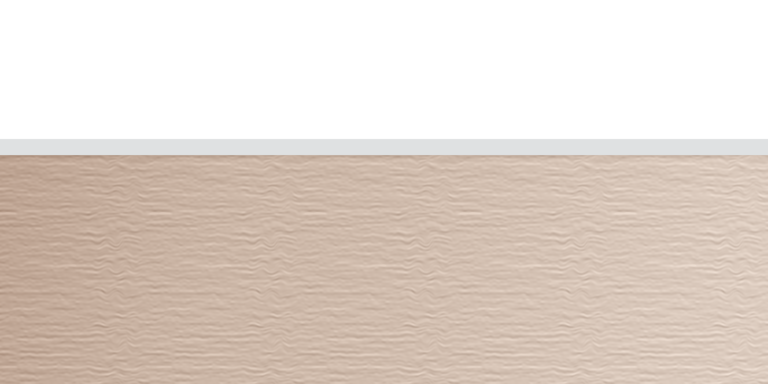
A Shadertoy shader for this texture:

```glsl
// Draws a beige wall of embossed horizontal grain under a pale grey strip and a white field.

const float TILE_WIDTH = 0.4036;   // the grain repeats sideways at this distance
const float WALL_TOP = 0.596;
const float STRIP_TOP = 0.638;

float hash21(vec2 p) {
    vec3 q = fract(vec3(p.xyx) * vec3(0.1031, 0.1030, 0.0973));
    q += dot(q, q.yzx + 33.33);
    return fract((q.x + q.y) * q.z);
}

// Value noise that wraps along x after a whole number of cells
float wrapNoise(vec2 p, float cells, float seed) {
    vec2 cell = floor(p);
    vec2 f = fract(p);
    f = f * f * (3.0 - 2.0 * f);
    float left = mod(cell.x, cells);
    float right = mod(cell.x + 1.0, cells);
    float row = cell.y + seed;
    float low = mix(hash21(vec2(left, row)), hash21(vec2(right, row)), f.x);
    float high = mix(hash21(vec2(left, row + 1.0)), hash21(vec2(right, row + 1.0)), f.x);
    return mix(low, high, f.y);
}

// One layer of noise, with its number of cells per tile and rows per canvas height
float grainLayer(vec2 p, float cells, float rows, float seed) {
    return wrapNoise(vec2(p.x / TILE_WIDTH * cells, p.y * rows), cells, seed);
}

// Relief height: long ridges that turn wavy and crumpled around one column of each tile
float reliefHeight(vec2 p) {
    float phase = fract(p.x / TILE_WIDTH - 0.27) - 0.5;
    float crumple = exp(-phase * phase * 45.0);
    float wave = grainLayer(p, 16.0, 30.0, 11.0) - 0.5;
    p.y += wave * mix(0.004, 0.018, crumple);
    float ridges = grainLayer(p, 5.0, 125.0, 37.0);
    float fibres = grainLayer(p, 14.0, 150.0, 251.0);
    float specks = grainLayer(p, 42.0, 170.0, 503.0);
    return mix(ridges, fibres, 0.35 + 0.3 * crumple) + 0.28 * specks;
}

// Light from above: difference of height across a short step
float emboss(vec2 p) {
    vec2 halfStep = vec2(0.0006, 0.0024);
    return reliefHeight(p - halfStep) - reliefHeight(p + halfStep);
}

// Broad shading, dark at the left and pale at the right
vec3 wallTint(vec2 uv) {
    vec3 dark = vec3(0.735, 0.630, 0.560);
    vec3 middle = vec3(0.800, 0.717, 0.655);
    vec3 pale = vec3(0.865, 0.800, 0.750);
    float t = uv.x + 0.12 * (0.3 - uv.y);
    vec3 tint = mix(dark, middle, smoothstep(-0.15, 0.35, t));
    return mix(tint, pale, smoothstep(0.25, 1.1, t));
}

vec3 wallColor(vec2 uv, vec2 p) {
    float relief = clamp(emboss(p), -0.75, 0.6);
    float lipShadow = smoothstep(WALL_TOP - 0.012, WALL_TOP, uv.y);
    vec3 color = wallTint(uv) + relief * vec3(0.125, 0.135, 0.140);
    return color - lipShadow * vec3(0.07, 0.08, 0.085);
}

// Coverage above a horizontal edge, smoothed over about one pixel
float above(float y, float edge, float blur) {
    return smoothstep(edge - blur, edge + blur, y);
}

void mainImage(out vec4 fragColor, in vec2 fragCoord) {
    vec2 uv = fragCoord / iResolution.xy;
    vec2 p = fragCoord / iResolution.y;
    float blur = 0.8 / iResolution.y;

    vec3 stripColor = vec3(0.873, 0.882, 0.885);
    vec3 color = wallColor(uv, p);
    color = mix(color, stripColor, above(uv.y, WALL_TOP, blur));
    color = mix(color, vec3(1.0), above(uv.y, STRIP_TOP, blur));
    fragColor = vec4(color, 1.0);
}
```
